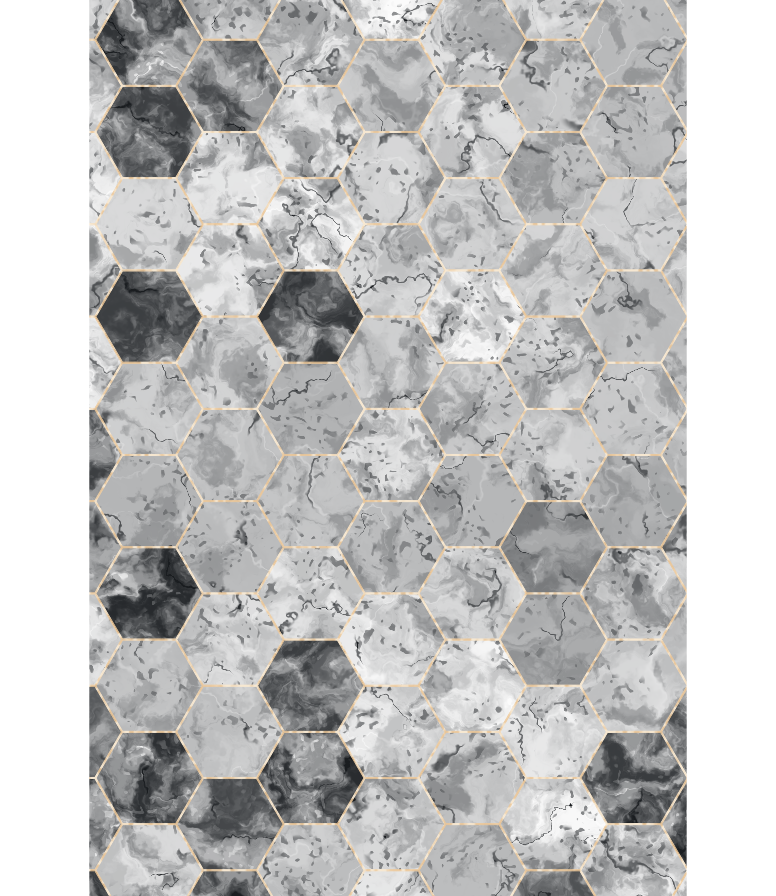
Write a Shadertoy shader that draws this pattern.

```glsl
const float PITCH = 0.103;              // height of one hexagon
const float COLUMN = 0.0902;            // distance between columns
const float HALF_WIDTH = 0.3333;        // half width of the tiled panel
const float SEAM = 0.00125;             // half width of the gold seam
const vec2 CENTER = vec2(0.004, -0.0078);
const vec3 INK = vec3(0.10, 0.112, 0.125);
const vec3 PAPER = vec3(0.985);
const vec3 GOLD = vec3(0.93, 0.78, 0.59);
const vec3 CREAM = vec3(0.97, 0.91, 0.82);

float hash(vec2 p) {
    vec3 q = fract(vec3(p.xyx) * 0.1031);
    q += dot(q, q.yzx + 33.33);
    return fract((q.x + q.y) * q.z);
}

float noise(vec2 p) {
    vec2 i = floor(p), f = fract(p);
    f = f * f * (3.0 - 2.0 * f);
    return mix(mix(hash(i), hash(i + vec2(1, 0)), f.x),
               mix(hash(i + vec2(0, 1)), hash(i + vec2(1, 1)), f.x), f.y);
}

mat2 rotation(float angle) {
    float c = cos(angle), s = sin(angle);
    return mat2(c, s, -s, c);
}

float fbm(vec2 p) {
    float sum = 0.0, amplitude = 0.5;
    mat2 turn = 2.03 * rotation(0.65);
    for (int i = 0; i < 5; i++) {
        sum += amplitude * noise(p);
        p = turn * p + 17.3;
        amplitude *= 0.54;
    }
    return sum;
}

// Flat-topped hexagons: xy is the offset from the tile centre, zw its index
vec4 hexTile(vec2 p) {
    vec2 size = vec2(sqrt(3.0), 1.0);
    vec2 a = round(p / size), b = round(p / size - 0.5);
    vec2 da = p - a * size, db = p - (b + 0.5) * size;
    return dot(da, da) < dot(db, db) ? vec4(da, 2.0 * a) : vec4(db, 2.0 * b + 1.0);
}

float hexEdge(vec2 p) {
    p = abs(p);
    return 0.5 - max(p.y, dot(p, vec2(0.8660254, 0.5)));
}

// Darker tiles gather on the left, along the bottom and in a middle band
float tileDarkness(vec2 id) {
    vec2 c = id * vec2(COLUMN, 0.5 * PITCH);
    float left = 1.0 - smoothstep(-0.32, 0.0, c.x);
    float right = smoothstep(0.05, 0.25, c.x);
    float low = 1.0 - smoothstep(-0.4, 0.06, c.y);
    float band = exp(-pow((c.y + 0.06) / 0.07, 2.0));
    float chance = 0.32 * left + low * (0.14 + 0.2 * max(left, right));
    float dark = 1.0 - smoothstep(chance - 0.08, chance + 0.12, hash(id + 71.0));
    float gray = 0.22 * hash(id + 23.0) + 0.3 * band * hash(id + 47.0);
    return max(dark * (0.75 + 0.25 * hash(id + 5.0)), gray + 0.12 * right * (1.0 - low));
}

// Clouded stone with stains, cracks and pits; 0 is black, 1 is white
float marble(vec2 p, float darkness) {
    vec2 warp = vec2(fbm(p * 2.2), fbm(p * 2.2 + 31.7)) - 0.48;
    vec2 q = p + 0.8 * warp;
    float cloud = smoothstep(0.26, 0.72, fbm(q * vec2(2.6, 4.2)));
    float stain = smoothstep(0.52, 0.72, fbm(q * 3.3 + 53.0));
    float ridge = abs(noise(q * vec2(1.5, 2.4) + 9.0) - 0.5);
    float crack = 1.0 - smoothstep(0.004, 0.032, ridge);
    crack *= smoothstep(0.42, 0.62, noise(p * 3.1 + 83.0));
    float vein = 1.0 - smoothstep(0.0, 0.045, abs(noise(q * 1.9 + 67.0) - 0.5));
    float pits = smoothstep(0.7, 0.86, noise(p * 21.0 + 4.0 * warp));
    pits *= smoothstep(0.4, 0.65, noise(p * 3.7 + 19.0));

    float pale = 1.0 - 0.23 * cloud * cloud - 0.3 * stain;
    pale *= 1.0 - 0.6 * crack - 0.5 * pits;
    float deep = 0.03 + 0.5 * cloud * cloud + 0.2 * stain + 0.2 * vein * cloud;
    deep += 0.22 * pits - 0.15 * crack;
    return clamp(mix(pale + 0.05 * vein, deep, darkness), 0.0, 1.0);
}

void mainImage(out vec4 fragColor, in vec2 fragCoord) {
    float pixel = 1.0 / iResolution.y;
    vec2 p = (fragCoord - 0.5 * iResolution.xy) * pixel;

    // Tile grid
    vec2 grid = (p - CENTER) * vec2(0.8660254 / COLUMN, 1.0 / PITCH);
    vec4 tile = hexTile(grid);
    vec2 id = tile.zw;

    // Each tile is cut from its own part of the stone
    vec2 cut = rotation(6.2832 * hash(id + 11.0)) * tile.xy;
    cut += 40.0 * vec2(hash(id + 3.0), hash(id + 37.0)) + 10.0;
    vec3 color = mix(INK, PAPER, marble(cut, tileDarkness(id)));

    // Glittering gold seams
    float edge = hexEdge(tile.xy) * PITCH;
    float seam = 1.0 - smoothstep(SEAM - 0.5 * pixel, SEAM + 0.5 * pixel, edge);
    float glitter = noise(grid * 24.0 + 200.0);
    vec3 metal = mix(GOLD, CREAM, smoothstep(0.2, 0.8, glitter));
    color = mix(color, metal, seam * (0.8 + 0.2 * glitter));

    // Plain white side margins
    float margin = smoothstep(-0.5 * pixel, 0.5 * pixel, abs(p.x) - HALF_WIDTH);
    fragColor = vec4(mix(color, vec3(1.0), margin), 1.0);
}
```
